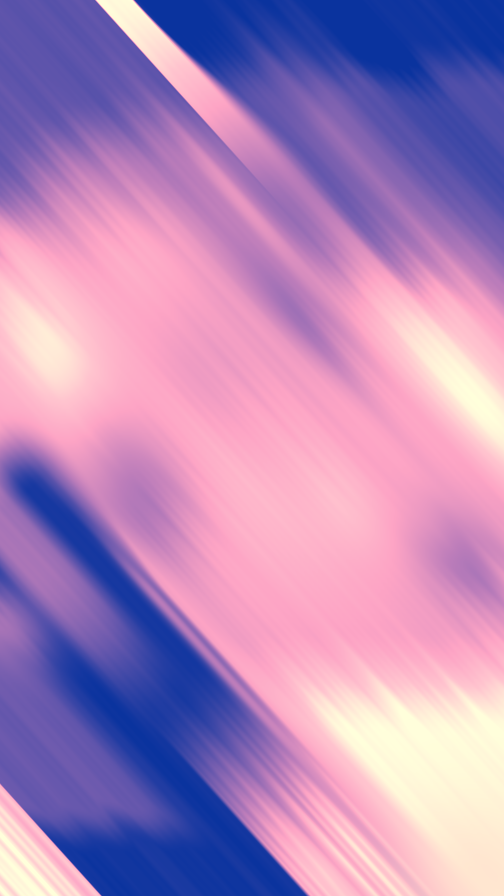
This background is drawn by a Shadertoy shader. Its source:

```glsl
// Soft pink, cream and blue light glows cut by long diagonal streaks.

const vec2 ALONG  = vec2(0.670, -0.742);  // streak direction, down to the right
const vec2 ACROSS = vec2(0.742, 0.670);   // streak normal, up to the right

vec2 toStreak(vec2 p) { return vec2(dot(p, ALONG), dot(p, ACROSS)); }

vec2 hashGradient(vec2 cell) {
    float a = fract(sin(dot(cell, vec2(127.1, 311.7))) * 4375.85) * 6.2832;
    return vec2(cos(a), sin(a));
}

float gradientNoise(vec2 p) {
    vec2 i = floor(p), f = p - i;
    vec2 w = f * f * f * (f * (f * 6.0 - 15.0) + 10.0), e = vec2(1, 0);
    float low  = mix(dot(hashGradient(i), f), dot(hashGradient(i + e), f - e), w.x);
    float high = mix(dot(hashGradient(i + e.yx), f - e.yx),
                     dot(hashGradient(i + 1.0), f - 1.0), w.x);
    return mix(low, high, w.y);
}

// Gaussian spot with radii measured along and across the streaks
float glow(vec2 p, vec2 centre, vec2 radius) {
    vec2 q = toStreak(p - centre) / radius;
    return exp(-dot(q, q));
}

// Falls from one to zero between lo and hi
float fall(float lo, float hi, float x) { return 1.0 - smoothstep(lo, hi, x); }

// Soft-sided window from lo to hi
float band(float x, float lo, float hi, float soft) {
    return smoothstep(lo - soft, lo + soft, x) * fall(hi - soft, hi + soft, x);
}

// Tone zero is deep blue, tone one is cream
vec3 toneColour(float tone) {
    vec3 c = mix(vec3(0.04, 0.20, 0.62), vec3(0.42, 0.35, 0.68), clamp(tone / 0.25, 0.0, 1.0));
    c = mix(c, vec3(0.74, 0.49, 0.73), clamp((tone - 0.25) / 0.25, 0.0, 1.0));
    c = mix(c, vec3(0.99, 0.64, 0.77), clamp((tone - 0.50) / 0.20, 0.0, 1.0));
    c = mix(c, vec3(1.00, 0.77, 0.81), clamp((tone - 0.70) / 0.15, 0.0, 1.0));
    return mix(c, vec3(1.00, 1.00, 0.86), clamp((tone - 0.85) / 0.15, 0.0, 1.0));
}

// Purple upper left, haloed pink cloud and the pink body
float bodyTone(vec2 p) {
    float halo = length(p - vec2(0.195, 0.648)) - 0.234;
    float tone = mix(0.21, 0.42, fall(-0.07, 0.03, halo));
    tone = mix(tone, 0.67, fall(0.62, 0.80, p.y));
    tone = mix(tone, 0.74, glow(p, vec2(0.156, 0.688), vec2(0.10, 0.09)));
    tone = mix(tone, 0.78, glow(p, vec2(0.020, 0.645), vec2(0.11, 0.11)));
    tone = mix(tone, 0.95, glow(p, vec2(0.055, 0.603), vec2(0.085, 0.05)));
    tone = mix(tone, 0.60, 0.8 * glow(p, vec2(0.26, 0.575), vec2(0.10, 0.05)));
    tone = mix(tone, 0.78, glow(p, vec2(0.313, 0.445), vec2(0.15, 0.10)));
    return mix(tone, 0.48, glow(p, vec2(0.155, 0.450), vec2(0.075, 0.055)));
}

// Blue upper right with one wide mauve ray
float upperRightTone(vec2 p, vec2 st) {
    float tone = 0.16 * fall(0.89, 0.95, p.y);
    float ray = exp(-pow((st.y - 0.178) / 0.035, 2.0));
    tone += 0.22 * ray * band(st.x, 0.29, 0.62, 0.06);
    tone = mix(tone, 0.27, 0.6 * glow(p, vec2(0.305, 0.905), vec2(0.06, 0.06)));
    return mix(tone, 0.68, fall(0.58, 0.70, p.y));
}

// Blue lower left with mauve rays and a finely lined pink sheet
float lowerLeftTone(vec2 p, vec2 st, float lines) {
    float tone = 0.02 + 0.22 * fall(-0.49, -0.44, st.y) * smoothstep(0.05, 0.10, p.y);
    tone = mix(tone, 0.42, band(st.y, -0.420, -0.358, 0.014) * fall(0.50, 0.74, st.x));
    tone = mix(tone, 0.52, 0.8 * glow(p, vec2(0.0, 0.31), vec2(0.06, 0.04)));
    float sheet = smoothstep(0.69, 0.98, st.x) * smoothstep(-0.417, -0.411, st.y);
    tone = mix(tone, 0.82 + 0.25 * lines, sheet);
    float edgeRay = exp(-pow((st.y + 0.317) / 0.008, 2.0));
    return mix(tone, 0.62, 0.8 * edgeRay * smoothstep(0.46, 0.62, st.x));
}

void mainImage(out vec4 fragColor, in vec2 fragCoord) {
    vec2 p = fragCoord / iResolution.xy * vec2(0.5625, 1.0);
    vec2 st = toStreak(p - vec2(0.0, 1.0));
    float px = 1.0 / iResolution.y;

    // Noise drawn out along the streaks also smears the glows
    float lines = gradientNoise(vec2(st.x * 1.5, st.y * 150.0));
    float broad = gradientNoise(vec2(st.x * 1.2 + 7.0, st.y * 38.0));
    vec2 smeared = p + ALONG * (0.035 * broad + 0.012 * lines);

    // Upper regions and the bright stripe between them
    float tone = bodyTone(smeared);
    tone = mix(tone, upperRightTone(smeared, st), smoothstep(0.095, 0.118, st.y));
    float stripe = smoothstep(0.079 - px, 0.079 + px, st.y);
    stripe *= fall(0.109, 0.112 + 0.03 * smoothstep(0.1, 0.4, st.x), st.y);
    tone = mix(tone, mix(1.0, 0.50, smoothstep(0.08, 0.40, st.x)), stripe * fall(0.32, 0.50, st.x));

    // Purple gaps and light rays in the centre and right
    tone = mix(tone, 0.38, 0.9 * glow(smeared, vec2(0.332, 0.655), vec2(0.10, 0.030)));
    tone = mix(tone, 0.34, 0.9 * glow(smeared, vec2(0.345, 0.740), vec2(0.10, 0.022)));
    tone = mix(tone, 0.70, 0.8 * glow(smeared, vec2(0.260, 0.783), vec2(0.13, 0.012)));
    tone = mix(tone, 0.55, 0.8 * glow(smeared, vec2(0.404, 0.720), vec2(0.13, 0.012)));
    tone = mix(tone, 0.77, glow(smeared, vec2(0.510, 0.620), vec2(0.11, 0.085)));
    tone = mix(tone, 1.00, glow(smeared, vec2(0.535, 0.550), vec2(0.17, 0.040)));
    tone = mix(tone, 0.86, 0.7 * glow(smeared, vec2(0.378, 0.440), vec2(0.06, 0.035)));
    tone = mix(tone, 0.45, 0.9 * glow(smeared, vec2(0.521, 0.370), vec2(0.065, 0.045)));

    // Cream pool at the lower right
    float pool = fall(0.18, 0.30, smeared.y) * smoothstep(-0.315, -0.255, st.y);
    tone = mix(tone, 1.0, pool);

    // Lower left region: its edge sharpens down the streak
    float soft = mix(0.030, 0.005, smoothstep(0.40, 0.62, st.x));
    float lower = fall(-0.308 - soft, -0.308 + soft, st.y) * smoothstep(0.34, 0.43, st.x);
    tone = mix(tone, lowerLeftTone(smeared, st, lines), lower);
    tone += 0.05 * broad + 0.025 * lines;

    // Lined cream corner
    float corner = fall(-0.586 - px, -0.586 + px, st.y);
    float cornerTone = 0.96 + 0.2 * lines - 0.2 * smoothstep(-0.62, -0.586, st.y);
    tone = mix(tone, cornerTone, corner);

    vec3 colour = toneColour(tone);
    float peach = glow(p, vec2(0.54, 0.02), vec2(0.10, 0.09));
    fragColor = vec4(mix(colour, vec3(1.0, 0.89, 0.81), 0.9 * peach), 1.0);
}
```
